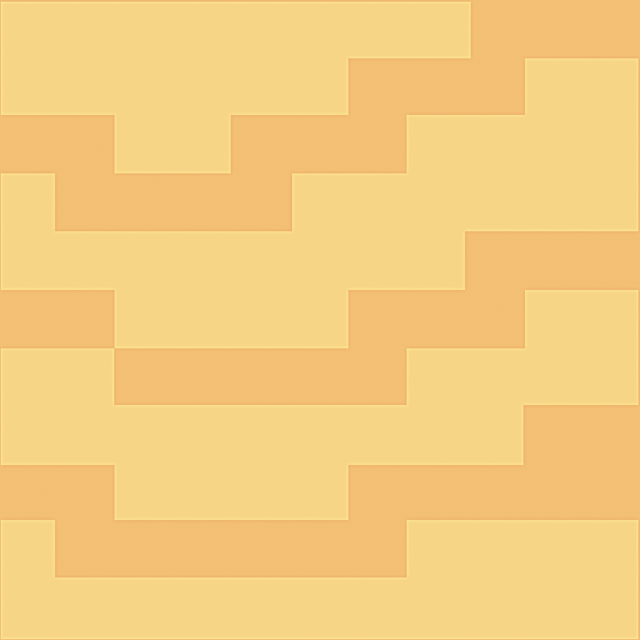
Reproduce this pattern procedurally as a Shadertoy shader.

```glsl
// Stepped amber bands like terraced sand on a pale gold ground, with crisp embossed edges.

const float UNITS = 768.0; // layout units across the canvas
const vec3 GOLD  = vec3(0.969, 0.835, 0.527);
const vec3 AMBER = vec3(0.951, 0.750, 0.457);
const vec3 GLINT = vec3(0.985, 0.890, 0.570);
const vec3 SHADE = vec3(0.936, 0.700, 0.420);

// Heights of the row boundaries, measured down from the top.
const float ROW_EDGE[11] = float[11](
    -40.0, 70.0, 138.0, 208.0, 277.5, 348.0, 418.0, 486.0, 558.0, 624.0, 693.0);

// Each step: row index, left end, right end.
const int STEP_COUNT = 13;
const vec3 STEPS[13] = vec3[13](
    vec3(0, 565, 810), vec3(1, 418, 630), vec3(2, -40, 137.5),
    vec3(2, 277, 488), vec3(3, 66, 350.5), vec3(4, 558, 810),
    vec3(5, -40, 137.5), vec3(5, 418, 630), vec3(6, 137, 488),
    vec3(7, 628, 810), vec3(8, -40, 137.5), vec3(8, 418, 810),
    vec3(9, 66, 488));

// Linear ramps centred on an edge add up seamlessly where steps touch.
float span(float x, float start, float end, float width) {
    return clamp((x - start) / width + 0.5, 0.0, 1.0)
         - clamp((x - end) / width + 0.5, 0.0, 1.0);
}

float boxCover(vec2 p, vec2 lo, vec2 hi, float width) {
    return span(p.x, lo.x, hi.x, width) * span(p.y, lo.y, hi.y, width);
}

// Amber coverage of all steps plus the thin outer frame.
float bandCover(vec2 p, float width) {
    float cover = 0.0;
    for (int i = 0; i < STEP_COUNT; i++) {
        vec3 s = STEPS[i];
        int row = int(s.x);
        cover += boxCover(p, vec2(s.y, ROW_EDGE[row]), vec2(s.z, ROW_EDGE[row + 1]), width);
    }
    float inside = boxCover(p, vec2(1.0, 2.0), vec2(766.0, 767.0), width);
    return 1.0 - (1.0 - clamp(cover, 0.0, 1.0)) * inside;
}

// Faint woven grain from layered sines.
float grain(vec2 p) {
    float sum = 0.0;
    for (int i = 0; i < 3; i++) {
        p = mat2(0.8, 0.6, -0.6, 0.8) * p * 1.37 + 2.1;
        sum += sin(p.x) * sin(p.y);
    }
    return sum / 3.0;
}

void mainImage(out vec4 fragColor, in vec2 fragCoord) {
    vec2 uv = fragCoord / iResolution.xy;
    vec2 p = vec2(uv.x, 1.0 - uv.y) * UNITS;
    float pixel = UNITS / min(iResolution.x, iResolution.y);

    // Sharp shapes, and their difference from a softer copy.
    float sharp = bandCover(p, max(pixel, 1.5));
    float relief = sharp - bandCover(p, 7.0);

    vec3 color = mix(GOLD, AMBER, sharp);
    color += (GLINT - GOLD) * clamp(-relief * 2.2, 0.0, 1.0);
    color += (SHADE - AMBER) * clamp(relief * 2.2, 0.0, 1.0);
    color += 0.004 * grain(p * 0.45);

    fragColor = vec4(color, 1.0);
}
```
